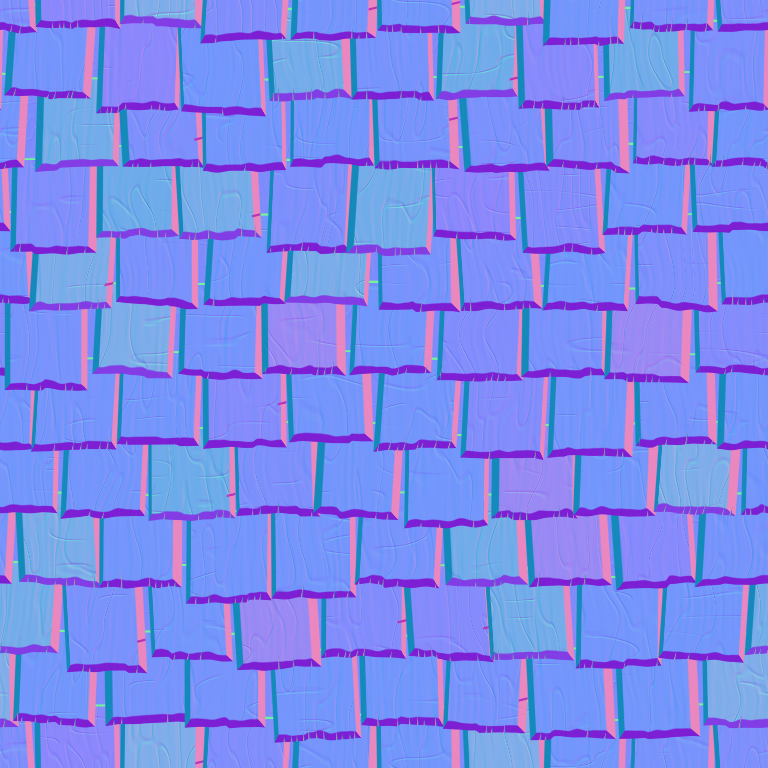
Reproduce this texture map procedurally as a three.js fragment shader.

```glsl
// Normal map of overlapping wooden roof shingles, 9 across and 11 courses down.
varying vec2 vUv;

float hash(vec2 p) {
  return fract(sin(dot(p, vec2(127.1, 311.7))) * 43758.5);
}

float noise(vec2 p) {
  vec2 i = floor(p), f = fract(p);
  f *= f * (3.0 - 2.0 * f);
  return mix(mix(hash(i), hash(i + vec2(1, 0)), f.x),
             mix(hash(i + vec2(0, 1)), hash(i + vec2(1, 1)), f.x), f.y);
}

float soft(float d) { return smoothstep(-0.009, 0.009, d); }

// Thin line along the middle level of a noise value
float vein(float n, float width) { return 1.0 - smoothstep(0.0, width, abs(n - 0.5)); }

// Wood height: upright fibres, long creases and a few cross splits
float woodHeight(vec2 p) {
  float bend = noise(p * vec2(2.0, 1.5));
  float fibre = noise(vec2(p.x * 26.0 + bend * 4.0, p.y * 1.5));
  float crease = vein(noise(vec2(p.x * 7.0 + bend * 2.0, p.y * 1.1 + 9.0)), 0.06);
  float split = vein(noise(vec2(p.x * 1.3, p.y * 4.0) + 30.0), 0.035);
  split *= smoothstep(0.5, 0.7, noise(p * 2.5 + 50.0));
  return fibre * 0.5 - crease * 0.45 - split * 0.5;
}

// Sideways shift of each course, in shingle widths
float courseShift(float row) {
  float odd = mod(row, 2.0);
  return row < 6.5 ? mix(0.4, 0.1, odd) : mix(0.2, 0.73, odd);
}

void main() {
  const vec3 leftFace = vec3(0.08, 0.54, 0.73);
  const vec3 rightFace = vec3(0.92, 0.53, 0.75);
  const vec3 topFace = vec3(0.45, 0.95, 0.62);
  vec2 cell = vec2(vUv.x * 9.0, (1.0 - vUv.y) * 11.0 - 0.4);
  vec3 color = vec3(0.49, 0.55, 0.99);
  vec2 grainPoint = cell;
  float roughness = 0.5;

  // Lower courses first, so that each course lies over the next one down
  for (int j = 1; j >= -1; j--) {
    float course = ceil(cell.y) + float(j);
    float row = mod(course, 11.0);
    float u = cell.x - courseShift(row);
    for (int i = -1; i <= 1; i++) {
      float column = floor(u) + float(i);
      vec2 id = vec2(mod(column, 9.0), row) + 1.0;
      float tint = hash(id + 20.0), kind = hash(id + 40.0);
      float hang = (hash(id + 60.0) - 0.5) * 0.11;
      if (hash(id + 80.0) > 0.87) hang += 0.2;

      // Local place: x from the left side, y up from the lower edge
      float x = u - column - (hash(id) - 0.5) * 0.09;
      float y = course + hang - cell.y;
      x += (hash(id + 100.0) - 0.5) * 0.12 * (y - 0.5);
      float width = 0.94 + 0.08 * hash(id + 120.0);
      float kink = 0.2 + 0.6 * hash(id + 140.0);
      float foot = y + (hash(id + 160.0) - 0.5) * 0.13 * (x - 0.5);
      foot += (hash(id + 180.0) - 0.5) * 0.11 * smoothstep(kink - 0.03, kink + 0.03, x);
      foot += 0.035 * (noise(vec2(x * 6.0, 0.0) + id * 13.0) - 0.5);
      float head = 1.33 - y;

      // Face colour: mostly blue, some lavender, some pale teal
      vec3 face = mix(vec3(0.45, 0.59, 0.99), vec3(0.55, 0.53, 0.99), tint * tint);
      if (kind > 0.93) face = vec3(0.60, 0.54, 0.96);
      bool pale = kind < 0.15;
      if (pale) face = mix(vec3(0.42, 0.67, 0.92), vec3(0.51, 0.68, 0.92), tint);

      // Bevels meet in mitred corners
      float l = x / mix(0.035, 0.09, hash(id + 200.0));
      float r = (width - x) / mix(0.045, 0.11, hash(id + 220.0));
      float b = foot / (0.105 + 0.04 * (noise(vec2(x * 9.0, 5.0) + id * 7.0) - 0.5));
      float t = head / 0.03;
      vec3 lowerFace = pale ? vec3(0.51, 0.24, 0.90) : vec3(0.49, 0.12, 0.83);
      vec3 bevel = mix(leftFace, rightFace, soft(l - r));
      bevel = mix(bevel, lowerFace, smoothstep(-0.1, 0.1, min(l, r) - b));
      bevel = mix(bevel, topFace, step(t, min(min(l, r), b)));
      float flatPart = smoothstep(0.88, 1.12, min(min(l, r), min(b, t)));
      vec3 shingle = mix(bevel, face, flatPart);

      // Slanted nicks that rise from the lower edge
      float nickX = x * 13.0 - foot * 3.0 * (hash(id + 240.0) - 0.3);
      vec2 nickId = id * 31.0 + floor(nickX);
      float d = fract(nickX) - 0.5 - 0.4 * (hash(nickId + 3.0) - 0.5);
      float rise = 0.07 + 0.17 * hash(nickId + 5.0) * hash(nickId + 7.0);
      float open = 0.17 * (1.0 - foot / rise);
      float nick = smoothstep(-0.08, 0.08, open - abs(d));
      nick *= step(1.0 - 0.65 * hash(id + 260.0), hash(nickId));
      nick *= step(0.04, x) * step(x, width - 0.04);
      shingle = mix(shingle, mix(rightFace, leftFace, smoothstep(-0.08, 0.08, d)), nick * 0.85);

      // Occasional chip in the right side
      float chipY = 0.3 + 0.5 * hash(id + 280.0);
      float chip = soft(0.016 - abs(y - chipY - 0.3 * (x - width)));
      chip *= soft(x - width + 0.1) * step(0.78, hash(id + 300.0));
      shingle = mix(shingle, vec3(0.72, 0.20, 0.72), chip);

      float cover = soft(min(min(x, width - x), min(foot, head)));
      color = mix(color, shingle, cover);
      if (cover > 0.5) {
        grainPoint = vec2(x, y) + id * 17.0;
        roughness = mix(0.15, pale ? 1.4 : 1.0, flatPart);
      }
    }
  }

  // Grain tilts the surface
  float h = woodHeight(grainPoint);
  vec2 slope = vec2(woodHeight(grainPoint + vec2(0.013, 0.0)),
                    woodHeight(grainPoint + vec2(0.0, 0.016))) - h;
  color += 0.22 * roughness * vec3(-slope, -0.3 * length(slope));
  gl_FragColor = vec4(clamp(color, 0.0, 1.0), 1.0);
}
```
